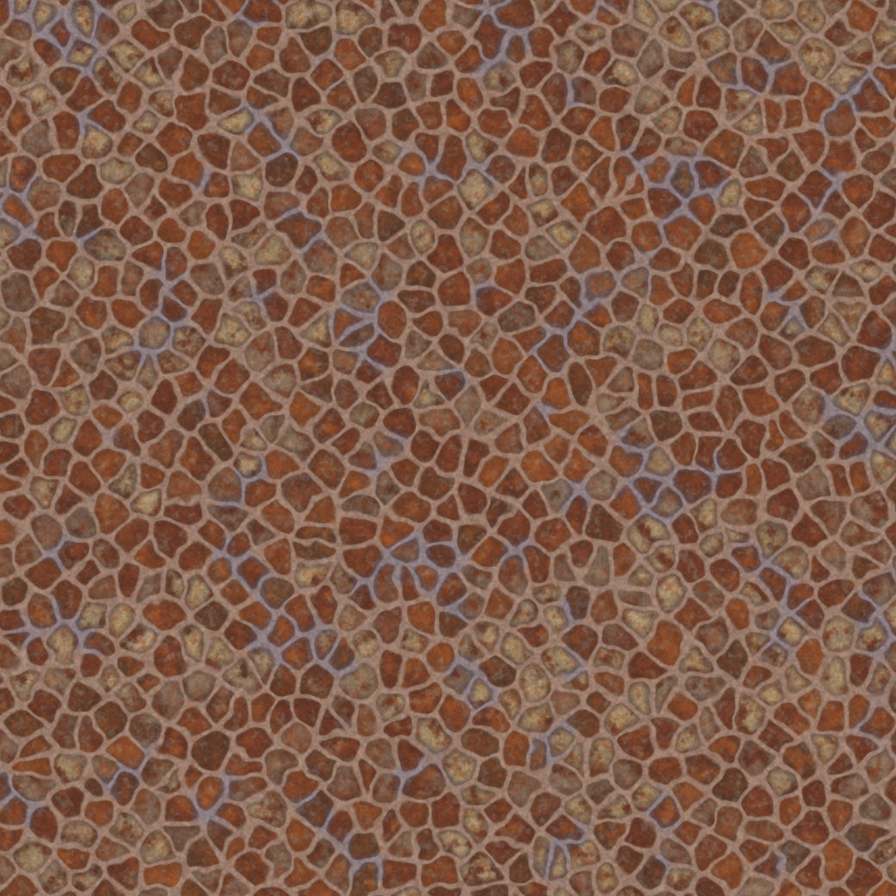
Reproduce this texture procedurally as a WebGL 2 fragment shader.

```glsl
#version 300 es
precision highp float;
uniform vec2 u_resolution;
out vec4 fragColor;

vec3 hash3(vec2 p) {
  vec3 q = fract(p.xyx * vec3(0.1031, 0.1030, 0.0973));
  q += dot(q, q.yxz + 33.33);
  return fract((q.xxy + q.yzz) * q.zyx);
}

float noise(vec2 p) {
  vec2 i = floor(p), f = fract(p);
  f = f * f * (3.0 - 2.0 * f);
  float low = mix(hash3(i).x, hash3(i + vec2(1, 0)).x, f.x);
  float high = mix(hash3(i + vec2(0, 1)).x, hash3(i + vec2(1, 1)).x, f.x);
  return mix(low, high, f.y);
}

float fbm(vec2 p) {
  float sum = 0.0, amp = 0.5;
  for (int i = 0; i < 4; i++) {
    sum += amp * noise(p);
    p = mat2(1.6, 1.2, -1.2, 1.6) * p + 17.3;
    amp *= 0.5;
  }
  return sum / 0.9375;
}

vec2 cellPoint(vec2 cell) {
  return cell + 0.5 + 0.74 * (hash3(cell + 71.0).xy - 0.5);
}

// Returns the rounded distance to the cell border and the cell id
vec3 stoneCell(vec2 p) {
  vec2 base = floor(p), id = base, toNearest = vec2(0);
  float best = 9.0;
  for (int y = -1; y <= 1; y++)
    for (int x = -1; x <= 1; x++) {
      vec2 cell = base + vec2(x, y);
      vec2 r = cellPoint(cell) - p;
      if (dot(r, r) < best) {
        best = dot(r, r);
        toNearest = r;
        id = cell;
      }
    }
  float sum = 0.0;
  for (int y = -2; y <= 2; y++)
    for (int x = -2; x <= 2; x++) {
      if (x == 0 && y == 0) continue;
      vec2 r = cellPoint(id + vec2(x, y)) - p;
      float border = dot(0.5 * (toNearest + r), normalize(r - toNearest));
      sum += exp(-17.0 * border);
    }
  return vec3(-log(sum) / 17.0, id);
}

void main() {
  vec2 uv = gl_FragCoord.xy / min(u_resolution.x, u_resolution.y);

  // Diagonal lattice with wavering joints
  vec2 p = mat2(0.7071, 0.7071, -0.7071, 0.7071) * uv * 29.5 + 40.0;
  vec2 waver = vec2(noise(p * 2.3), noise(p * 2.3 + 50.0)) - 0.5;
  vec3 stone = stoneCell(p + 0.24 * waver);
  float border = stone.x;
  vec3 rnd = hash3(stone.yz + 7.0);
  vec3 rnd2 = hash3(stone.yz + 133.0);

  float mottle = fbm(p * 2.6 + rnd.xy * 9.0);
  float fleck = fbm(p * 5.0 + 90.0);
  float grain = noise(uv * 260.0) + noise(uv * 430.0 + 30.0) - 1.0;

  // Rust body, from deep red to orange brown
  vec3 col = mix(vec3(0.40, 0.215, 0.155), vec3(0.51, 0.285, 0.165), rnd.x * rnd.x);
  col = mix(col, vec3(0.35, 0.235, 0.17), 0.75 * smoothstep(0.6, 1.0, rnd.y));
  col = mix(col, vec3(0.57, 0.31, 0.14), 0.6 * smoothstep(0.45, 0.75, mottle) * rnd2.x);

  // Some stones turn grey or pale ochre, in loose groups
  float age = rnd.z + 0.7 * (noise(p * 0.28) - 0.5);
  vec3 grey = mix(vec3(0.41, 0.345, 0.30), vec3(0.50, 0.42, 0.36), rnd2.y);
  col = mix(col, grey, 0.75 * smoothstep(0.5, 0.75, age) * smoothstep(0.2, 0.55, mottle));
  vec3 ochre = mix(vec3(0.59, 0.49, 0.34), vec3(0.64, 0.54, 0.41), rnd2.z);
  float pale = smoothstep(0.72, 0.9, age) * smoothstep(0.02, 0.3, border);
  col = mix(col, ochre, 0.85 * pale * smoothstep(0.25, 0.55, mottle));

  // Weathered flecks and shading towards the rim
  col = mix(col, vec3(0.50, 0.43, 0.38), 0.45 * smoothstep(0.5, 0.8, fleck));
  col = mix(col, vec3(0.50, 0.25, 0.14), 0.4 * smoothstep(0.5, 0.25, fleck));
  col *= 0.91 + 0.15 * smoothstep(0.06, 0.35, border);
  col *= 0.86 + 0.28 * mottle;

  // Pinkish grout with occasional blue stains
  float stain = smoothstep(0.66, 0.85, noise(p * 0.75 + 200.0));
  float halo = smoothstep(0.26, 0.04, border);
  col = mix(col, vec3(0.33, 0.31, 0.39), 0.55 * stain * halo);
  vec3 grout = mix(vec3(0.59, 0.46, 0.395), vec3(0.66, 0.55, 0.49), fleck);
  grout = mix(grout, vec3(0.55, 0.51, 0.55), 0.7 * stain);
  float width = 0.085 + 0.04 * (noise(p * 1.7 + 11.0) - 0.5);
  col = mix(col, grout, 0.92 * smoothstep(width + 0.035, width - 0.06, border));
  col = mix(col, grout, 0.12 * halo);

  col *= 1.0 + 0.13 * grain;
  fragColor = vec4(clamp(col, 0.0, 1.0), 1.0);
}
```
